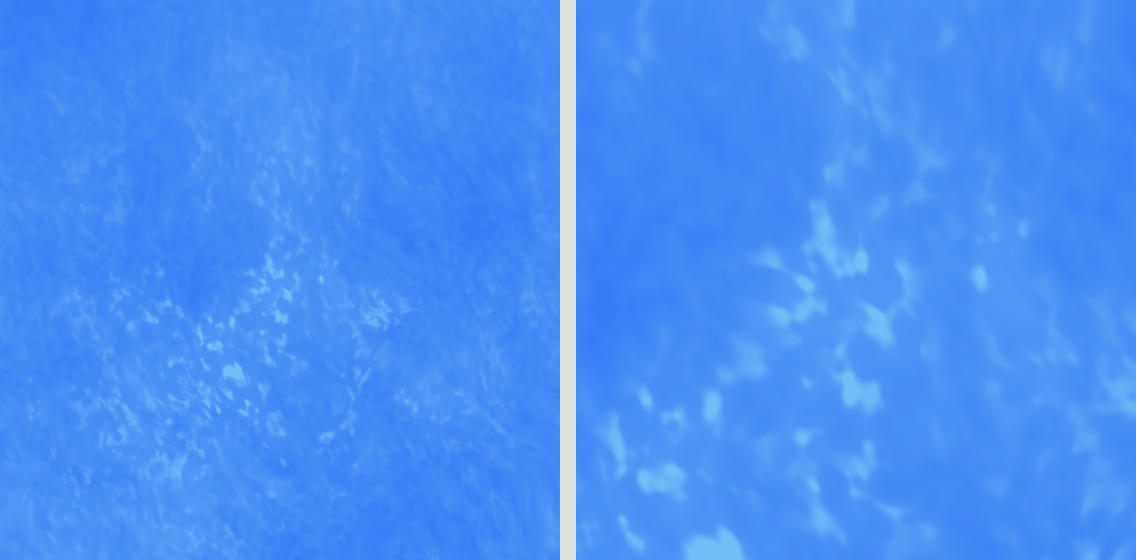
Left: the whole. Right: its middle third, enlarged.
Write a WebGL 2 fragment shader that draws this texture.

```glsl
#version 300 es
precision highp float;
// Mottled bright blue surface with cloudy patches, slanted streaks and pale flecks.

#define DEEP vec3(0.230, 0.500, 0.960)
#define PALE vec3(0.410, 0.700, 0.965)
#define BASE_TONE 0.225
#define CLOUD_SCALE 3.6
#define CLOUD_GAIN 0.75
#define STREAK_GAIN 0.42
#define GRAIN_SCALE 84.0
#define GRAIN_GAIN 0.30
#define FLECK_GAIN 0.80
#define FLECK_CENTER vec2(0.46, 0.42)
#define SLANT_ANGLE -0.72
#define STEEP_ANGLE -1.36

uniform vec2 u_resolution;
out vec4 fragColor;

// Integer hash of a lattice cell, 0 to 1
float hash(vec2 cell) {
    uvec2 q = uvec2(ivec2(cell)) * uvec2(1597u, 3812u + 15u);
    uint h = (q.x ^ q.y) * 40503u + q.x;
    h ^= h >> 15;
    h *= 73244475u;
    h ^= h >> 13;
    h *= 73244475u;
    h ^= h >> 16;
    return float(h & 65535u) / 65535.0;
}

float valueNoise(vec2 p) {
    vec2 cell = floor(p);
    vec2 f = fract(p);
    f = f * f * (3.0 - 2.0 * f);
    float low = mix(hash(cell), hash(cell + vec2(1, 0)), f.x);
    float high = mix(hash(cell + vec2(0, 1)), hash(cell + vec2(1, 1)), f.x);
    return mix(low, high, f.y);
}

mat2 rotation(float angle) {
    float c = cos(angle), s = sin(angle);
    return mat2(c, -s, s, c);
}

// Layered noise, each octave turned to hide the lattice
float fbm(vec2 p, int octaves) {
    float sum = 0.0, weight = 0.5, total = 0.0;
    mat2 turn = rotation(0.6);
    for (int i = 0; i < octaves; i++) {
        sum += weight * valueNoise(p);
        total += weight;
        weight *= 0.5;
        p = turn * p * 2.03 + 17.3;
    }
    return sum / total;
}

// Noise drawn out along a direction
float streaks(vec2 p, float angle, vec2 scale) {
    return fbm(rotation(angle) * p * scale + 31.0, 3);
}

void main() {
    vec2 p = gl_FragCoord.xy / u_resolution.y;
    vec2 warp = vec2(fbm(p * 5.0 + 3.0, 3), fbm(p * 5.0 + 47.0, 3)) - 0.5;
    vec2 q = p + 0.09 * warp;

    // Broad cloudy patches, a little lighter toward the bottom
    float cloud = fbm(q * CLOUD_SCALE + 8.0, 4) - 0.5;
    float tone = BASE_TONE + CLOUD_GAIN * cloud + 0.10 * (0.5 - p.y);

    // Streaks lean over in the lower part and fade toward the top
    float lower = 1.0 - smoothstep(0.22, 0.48, p.y + warp.x * 0.4);
    float slanted = streaks(q, SLANT_ANGLE, vec2(11.0, 32.0));
    float steep = streaks(q, STEEP_ANGLE, vec2(10.0, 26.0));
    float streak = mix(steep, slanted, lower);
    float strength = mix(1.0, 0.5, smoothstep(0.5, 0.9, p.y));
    tone += STREAK_GAIN * strength * (streak - 0.5);

    // Fine soft grain, slightly longer along the streaks
    vec2 along = rotation(mix(STEEP_ANGLE, SLANT_ANGLE, lower)) * vec2(1, 0);
    vec2 grainPos = rotation(-1.2) * q * vec2(0.7, 1.0);
    float grain = fbm(grainPos * GRAIN_SCALE + along, 2);
    tone += GRAIN_GAIN * (0.5 + 0.5 * strength) * (grain - 0.5);

    // Pale flecks gathered in broken clusters around the middle
    vec2 d = (p - FLECK_CENTER) / vec2(0.27, 0.24);
    float gather = exp(-dot(d, d)) + 0.22 * lower + 0.10;
    float cluster = smoothstep(0.40, 0.68, 0.65 * steep + 0.35 * (cloud + 0.5));
    float fleck = smoothstep(0.48, 0.86, grain);
    tone += FLECK_GAIN * gather * cluster * fleck;

    fragColor = vec4(mix(DEEP, PALE, clamp(tone, -0.06, 1.2)), 1.0);
}
```
